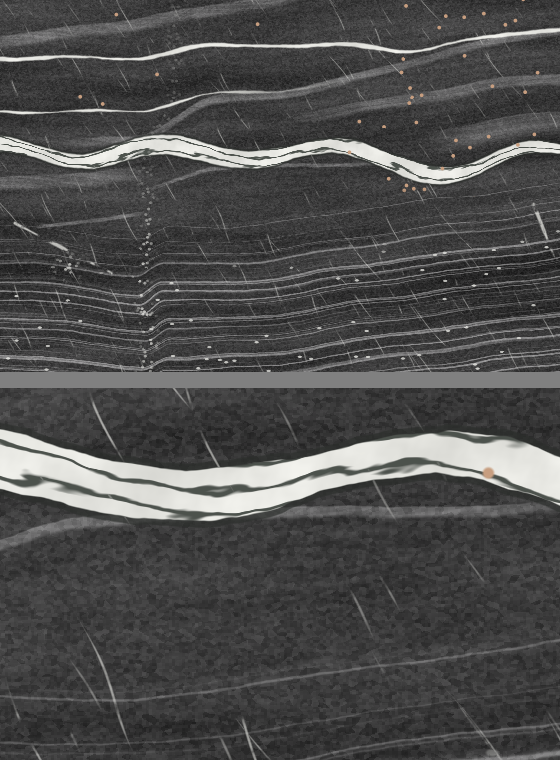
Top, the full canvas; bottom, a detail of the centre.
A Shadertoy shader for this texture:

```glsl
// Dark banded slate with folded grey beds, white quartz veins and hairline cracks.

float px; // one pixel in canvas units

vec2 hash2(vec2 p) {
    vec3 q = fract(p.xyx * vec3(.1031, .1030, .0973));
    q += dot(q, q.yzx + 33.33);
    return fract((q.xx + q.yz) * q.zy);
}

// Cellular noise: distance to the nearest seed, and that seed's random value
vec2 cells(vec2 p) {
    vec2 base = floor(p), best = vec2(9., 0.);
    for (int j = -1; j <= 1; j++)
    for (int i = -1; i <= 1; i++) {
        vec2 id = base + vec2(i, j);
        float d = length(id + hash2(id) - p);
        if (d < best.x) best = vec2(d, hash2(id + 57.).x);
    }
    return best;
}

// Layered, rotated sines, roughly -1 to 1
float ripple(vec2 p) {
    float sum = 0., amp = .5;
    for (int i = 0; i < 5; i++) {
        sum += amp * sin(p.x + 1.7 * sin(p.y));
        p = mat2(1.6, 1.2, -1.2, 1.6) * p + 1.3;
        amp *= .58;
    }
    return sum;
}

float line(float d, float halfWidth) {
    return 1. - smoothstep(halfWidth - px, halfWidth + px, abs(d));
}

// Bed with a crisp top and a soft base
float bed(float d, float w) {
    return smoothstep(-w, -.2 * w, d) * (1. - smoothstep(w - px, w + px, d));
}

float segment(vec2 p, vec2 a, vec2 b) {
    vec2 ab = b - a;
    return length(p - a - ab * clamp(dot(p - a, ab) / dot(ab, ab), 0., 1.));
}

// Scattered short cracks leaning down to the right
float cracks(vec2 p, float tilt, vec2 grid, float share) {
    p.x += tilt * p.y + .004 * sin(p.y * 43. + p.x * 9.);
    vec2 g = p * grid;
    g.y += 5. * hash2(vec2(floor(g.x), 7.)).x;
    vec2 r = hash2(floor(g) + 31.), f = fract(g);
    float taper = smoothstep(0., .3, f.y) * smoothstep(1., .6, f.y);
    return line((f.x - .2 - .6 * r.x) / grid.x, .0011 * taper) * taper * step(r.y, share);
}

void mainImage(out vec4 fragColor, in vec2 fragCoord) {
    px = 1. / iResolution.y;
    vec2 p = fragCoord * px;
    float x = p.x, rough = ripple(p * 26.);
    float y = p.y + .002 * rough + .003 * sin(x * 17. + p.y * 9.);
    float bend = smoothstep(.36, .58, x), rise = smoothstep(.6, 1.6, x);

    // Fine laminae, offset across the fault
    float faultX = .39 + .012 * sin(p.y * 19.) + .09 * smoothstep(.45, .9, p.y);
    float t = y + .02 * smoothstep(0., .37, x) - .035 * smoothstep(-.015, .06, x - faultX)
            - .12 * smoothstep(.65, 1.65, x) + .009 * sin(x * 7. - 2.);
    float lam = .42 * sin(t * 185. + 1.5 * sin(t * 61.) + .7 * sin(x * 2.))
              + .36 * sin(t * 417. + 2. * sin(t * 97.) + .8 * sin(x * 3.1))
              + .26 * sin(t * 910. + 2. * sin(t * 143.) + sin(x * 4.));

    // Dark rock with soft clouds drawn out along the beds
    float slope = y - .05 * bend - .11 * rise;
    float tone = .225 + .055 * ripple(vec2(x * 2.2, slope * 15.))
               + .025 * ripple(vec2(x * 7., slope * 60.)) + .015 * lam;
    float dense = 1. - smoothstep(.22, .34, t);
    float sparse = 1. - smoothstep(.36, .45, t);
    tone += dense * (.3 * smoothstep(.05, .85, lam) - .02)
          + (sparse - dense) * .2 * smoothstep(.5, 1., lam);

    // Thick grey beds
    float grey = bed(y - .885 - .11 * x - .06 * x * x, .019) * (1. - .3 * x);
    grey = max(grey, bed(y - .605 - .1 * bend - .155 * rise - .04 * x, .013) * smoothstep(.1, .3, x));
    grey = max(grey, bed(y - .64 - .03 * bend - .12 * rise, .017) * smoothstep(.7, 1.05, x));
    grey = max(grey, .7 * bed(y - .53 - .14 * rise, .034) * smoothstep(1.1, 1.3, x));
    grey = max(grey, .8 * bed(y - .5 - .07 * x, .022) * (1. - smoothstep(.3, .42, x)));
    grey = max(grey, bed(y - .47 - .06 * bend - .03 * x, .006) * smoothstep(.38, .45, x) * (1. - smoothstep(.85, 1.2, x)));
    grey = max(grey, bed(y - .375 - .13 * x, .006) * smoothstep(.08, .14, x) * (1. - smoothstep(.34, .4, x)));
    tone = mix(tone, .43 + .06 * lam + .05 * rough, grey * .9);

    // Mineral grain
    tone += .08 * (cells(p * vec2(170., 260.)).y - .5) + .05 * (hash2(floor(p * 340.)).x - .5);
    vec3 color = tone * vec3(1., .995, 1.);

    // Thin quartz veins
    float upper = y - .844 - .034 * bend - .045 * smoothstep(1.08, 1.55, x)
                + .014 * exp(-90. * (x - 1.1) * (x - 1.1));
    float lower = y - .7 - .048 * bend - .14 * rise;
    float quartz = line(upper, .0045 + .0025 * ripple(vec2(x * 13., 2.)));
    quartz = max(quartz, line(lower, .0025 + .0015 * sin(x * 31.)) * (1. - smoothstep(.5, 1., x)));

    // Main vein, split by dark threads
    float spine = .59 + .022 * cos(14. * x) - .055 * exp(-30. * (x - 1.25) * (x - 1.25))
                + .03 * smoothstep(1.25, 1.5, x);
    float d = y - spine;
    float width = (.023 + .006 * sin(9. * x - 3.) + .005 * ripple(vec2(x * 11., 5.)))
                * mix(1., .6, smoothstep(1.1, 1.35, x));
    float vein = line(d, width);
    float thread = abs(sin(d * 125. + 1.8 * ripple(vec2(x * 9., d * 35.)) + x * 4.));
    color = mix(color, vec3(.17, .18, .17), .7 * line(d, width + .006));
    color = mix(color, vec3(.3, .32, .3), vein);
    quartz = max(quartz, vein * smoothstep(.12, .4, thread));

    // Hairline cracks, fault rubble and the left wedge
    float broken = smoothstep(-.5, .3, ripple(p * 45.));
    float hair = max(cracks(p, .45, vec2(11., 7.), .4), cracks(p + 3., .85, vec2(8., 5.), .35));
    hair = max(hair, .6 * cracks(p + 8., .6, vec2(25., 15.), .25));
    quartz = max(quartz, .6 * hair * broken);
    vec2 chip = cells(p * vec2(75., 90.));
    float rubble = exp(-pow((x - faultX) / .022, 2.)) * (1. - .7 * smoothstep(.25, .6, p.y));
    rubble = max(rubble, exp(-pow(length(p - vec2(.18, .285)) / .035, 2.)));
    quartz = max(quartz, .75 * rubble * step(.6, chip.y) * (1. - smoothstep(.2, .45, chip.x)));
    float wedge = min(segment(p, vec2(.04, .4), vec2(.3, .265)), segment(p, vec2(1.435, .45), vec2(1.49, .31)));
    quartz = max(quartz, .8 * broken * line(wedge + .002 * rough, .0035));
    vec2 fleck = cells(p * vec2(32., 58.));
    quartz = max(quartz, .8 * dense * step(.94, fleck.y) * (1. - smoothstep(.12, .24, fleck.x)));
    color = mix(color, vec3(.9, .9, .88) + .05 * rough, quartz);

    // Rusty pebbles toward the upper right
    vec2 pebble = cells(p * 38. + 11.);
    float where = smoothstep(.8, 1.2, x) * smoothstep(.45, .5, p.y);
    float rust = step(1. - .07 * where - .008, pebble.y) * (1. - smoothstep(.13, .25, pebble.x));
    color = mix(color, vec3(.78, .62, .5), rust * smoothstep(.45, .5, p.y));

    fragColor = vec4(clamp(color, 0., 1.), 1.);
}
```
